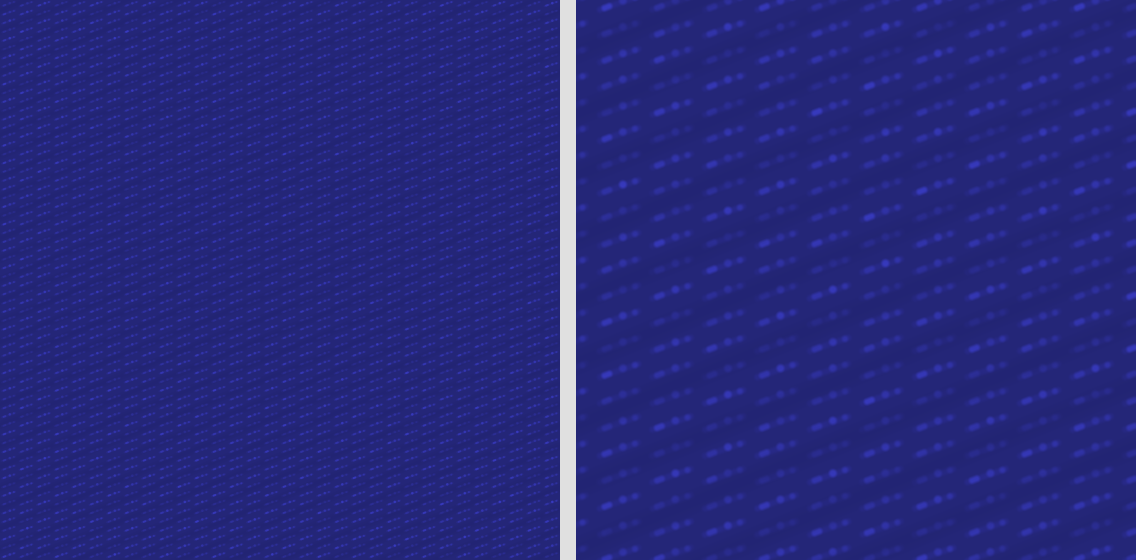
Left: the whole. Right: its middle third, enlarged.
Write a WebGL 2 fragment shader that draws this texture.

```glsl
#version 300 es
// Deep blue fine weave with small bright stitches and faint slanting bands.
precision highp float;

uniform vec2 u_resolution;
out vec4 outColor;

const float TAU = 6.2831853;
const vec2 REPEATS = vec2(32.0, 64.0);   // stitches across, rows down
const vec2 BANDS = vec2(-11.0, 27.0);    // slanting bands across and down
const vec2 GRAIN = vec2(192.0, 256.0);   // fibre noise cells

const vec3 GROOVE = vec3(0.135, 0.143, 0.455);
const vec3 CLOTH = vec3(0.141, 0.149, 0.472);
const vec3 RIB = vec3(0.160, 0.165, 0.550);
const vec3 STITCH = vec3(0.220, 0.230, 0.760);

// Sine-free hash, 0 to 1
float hash(vec2 p) {
    vec3 q = fract(vec3(p.xyx) * 0.1031);
    q += dot(q, q.yzx + 33.33);
    return fract((q.x + q.y) * q.z);
}

// Value noise that wraps after a whole number of cells
float wrapNoise(vec2 p, vec2 period) {
    vec2 cell = floor(p);
    vec2 f = fract(p);
    f = f * f * (3.0 - 2.0 * f);
    float a = hash(mod(cell, period));
    float b = hash(mod(cell + vec2(1.0, 0.0), period));
    float c = hash(mod(cell + vec2(0.0, 1.0), period));
    float d = hash(mod(cell + 1.0, period));
    return mix(mix(a, b, f.x), mix(c, d, f.x), f.y);
}

float segmentDistance(vec2 p, vec2 a, vec2 b) {
    vec2 along = b - a;
    float t = clamp(dot(p - a, along) / dot(along, along), 0.0, 1.0);
    return length(p - a - along * t);
}

// Soft-edged coverage of a round stroke
float stroke(float dist, float radius, float blur) {
    return 1.0 - smoothstep(radius - blur, radius + blur, dist);
}

// A short dash and two dots; p is in row heights, 2 wide and 1 high
float stitch(vec2 p, float strength, float blur) {
    float dash = stroke(segmentDistance(p, vec2(0.42, 0.36), vec2(0.60, 0.43)), 0.11, blur);
    float mainDot = stroke(length(p - vec2(1.12, 0.64)), 0.14, blur);
    float sideDot = stroke(length(p - vec2(1.58, 0.76)), 0.11, blur);
    return max(dash * strength, max(mainDot * (1.3 - strength), sideDot * 0.5));
}

void main() {
    vec2 uv = gl_FragCoord.xy / u_resolution;
    vec2 grid = uv * REPEATS;
    vec2 id = floor(grid);
    vec2 p = fract(grid) * vec2(2.0, 1.0);
    float blur = max(0.08, 0.6 * REPEATS.y / u_resolution.y);

    // Slanting bands of light and shade, running up to the right
    float band = 0.5 + 0.5 * cos(TAU * dot(uv, BANDS));
    vec3 color = mix(GROOVE, CLOTH, smoothstep(0.0, 0.6, band));

    // A thin rising rib in each cell, broken up by fibre grain
    float grain = wrapNoise(uv * GRAIN, GRAIN);
    float rib = stroke(segmentDistance(p, vec2(0.25, 0.30), vec2(1.70, 0.80)), 0.11, blur);
    color = mix(color, RIB, rib * (0.35 + 0.4 * band + 0.35 * (grain - 0.5)));

    // Stitches brighten on the bands and wear a little at random
    float strength = 0.65 + 0.4 * (hash(id + 7.0) - 0.5);
    float fade = 0.97 + 0.03 * cos(TAU * uv.y);
    float light = stitch(p, strength, blur) * mix(0.4, 1.15, band) * fade;
    color = mix(color, STITCH, clamp(light, 0.0, 1.0));

    outColor = vec4(color, 1.0);
}
```
